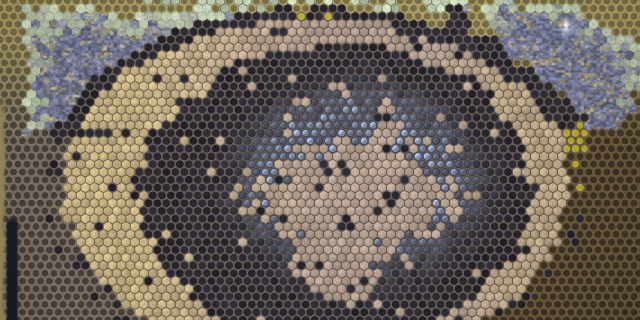
This pattern is drawn by a WebGL 2 fragment shader. Its source:

```glsl
#version 300 es
precision highp float;

#define PITCH 0.0281
#define HOLE_RADIUS 0.42
#define STRAY_HOLES 0.045
#define STRAY_CAPS 0.03
#define WOBBLE 0.09
#define TAN_WARM vec3(0.79, 0.71, 0.53)
#define TAN_COOL vec3(0.69, 0.61, 0.55)
#define LARVA_BLUE vec3(0.50, 0.55, 0.64)
#define HONEY_BLUE vec3(0.47, 0.49, 0.61)
#define HONEY_WHITE vec3(0.84, 0.90, 0.77)
#define DARK_RIM vec3(0.39, 0.35, 0.34)
#define DARK_HOLE vec3(0.16, 0.15, 0.18)

uniform vec2 u_resolution;
out vec4 fragColor;

float hash(vec2 p) {
    vec3 q = fract(vec3(p.xyx) * 0.1031);
    q += dot(q, q.yzx + 33.33);
    return fract((q.x + q.y) * q.z);
}

float noise(vec2 p) {
    vec2 i = floor(p), f = fract(p);
    f = f * f * (3.0 - 2.0 * f);
    return mix(mix(hash(i), hash(i + vec2(1, 0)), f.x),
               mix(hash(i + vec2(0, 1)), hash(i + vec2(1, 1)), f.x), f.y);
}

// Scaled distance to an oval with different upper and lower radii; 1 is its edge
float oval(vec2 p, vec2 centre, float rx, float up, float down) {
    vec2 d = p - centre;
    return length(d / vec2(rx, d.y > 0.0 ? up : down));
}

// Offset from the nearest centre of a hexagonal grid of unit pitch
vec2 hexOffset(vec2 p) {
    vec2 period = vec2(1.0, sqrt(3.0));
    vec2 a = mod(p, period) - 0.5 * period;
    vec2 b = mod(p - 0.5 * period, period) - 0.5 * period;
    return dot(a, a) < dot(b, b) ? a : b;
}

void main() {
    vec2 p = gl_FragCoord.xy / u_resolution * vec2(2.0, 1.0);
    vec2 cell = hexOffset(p / PITCH);
    vec2 c = p - cell * PITCH;
    vec2 id = floor((c / PITCH) * vec2(2.0, 1.1547) + 0.5);
    float pick = hash(id + 7.0), tint = hash(id + 91.0);
    float wob = (noise(c * 14.0) - 0.5) * WOBBLE + (tint - 0.5) * 0.04;

    // Nested zones of the comb
    float outer = oval(c, vec2(0.982, 0.44), 0.79, 0.495, 0.60) + wob * 0.4;
    float inner = oval(c, vec2(1.042, 0.414), 0.607, 0.448, 0.495);
    inner = max(inner, 1.0 + 2.0 * dot(c - vec2(0.5, 0.605), vec2(-0.63, 0.777))) + wob * 0.6;
    float nursery = oval(c, vec2(1.12, 0.42), 0.44, 0.36, 0.36) + wob;
    float core = min(oval(c, vec2(1.10, 0.37), 0.31, 0.18, 0.14),
                     oval(c, vec2(1.06, 0.22), 0.15, 0.18, 0.15));
    core = min(core, 0.3 + oval(c, vec2(1.21, 0.58), 0.06, 0.14, 0.14));
    core += wob * 2.5 + (pick - 0.5) * 0.5;

    // Open outer comb
    float high = smoothstep(0.5, 0.95, c.y);
    float radius = 0.37;
    vec3 wax = mix(vec3(0.50, 0.45, 0.41), vec3(0.42, 0.35, 0.24), smoothstep(0.3, 1.7, c.x));
    wax = mix(wax, vec3(0.66, 0.61, 0.39), high);
    vec3 hole = wax * mix(0.57, 0.70, high);
    float open = 1.0, larva = 0.0, honey = 0.0;

    // Sealed honey in the upper corners
    float slope = dot(c - vec2(1.56, 0.87), vec2(0.656, 0.755));
    float leftRim = min(c.x - 0.08, 0.965 - c.y);
    float rightRim = min(0.99 - c.y, (1.0 - c.y - (c.x - 1.77) * 0.65) * 0.84);
    rightRim = min(rightRim, min(2.01 - c.x, (c.x - 1.33) * 0.4));
    bool left = c.x < 0.75;
    float rim = (left ? leftRim : rightRim) + wob * 0.5;
    float foot = left ? c.y - 0.60 : min(slope, c.y - 0.59 - 1.5 * max(c.x - 1.91, 0.0));
    if (outer > 1.07 && rim > 0.0 && foot + wob > 0.0) {
        honey = 1.0;
        open = 0.0;
        float grain = noise(p * vec2(55.0, 90.0)) * 0.7 + noise(p * 170.0) * 0.3;
        wax = mix(HONEY_BLUE, vec3(0.66, 0.62, 0.53), smoothstep(0.45, 0.8, grain));
        wax *= 0.72 + 0.5 * noise(p * vec2(100.0, 130.0) + 9.0);
        float pale = 1.0 - smoothstep(0.015, 0.065, rim + (tint - 0.5) * 0.07);
        wax = mix(wax, HONEY_WHITE * (0.8 + 0.25 * tint), pale);
    } else if (c.y > 0.955 && c.x > 0.45 && c.x < 1.42 && pick > 0.4) {
        wax = HONEY_WHITE * (0.75 + 0.25 * tint);
        open = 0.0;
    }

    // Dark collar, sealed ring, open ring, larvae and sealed core
    bool collar = outer < 1.0 || (outer < 1.075 && (c.y > 0.58 || pick < 0.25));
    collar = collar || (c.x > 1.4 && c.y > 0.62 && slope < 0.0 && pick > 0.08);
    bool sealed = outer < 1.0 && inner > 1.0;
    bool slit = abs(c.y - 0.594) < 0.012 && c.x < 0.48 && tint > 0.25;
    if (collar) {
        wax = DARK_RIM;
        hole = DARK_HOLE * (0.8 + 0.4 * tint);
        radius = HOLE_RADIUS;
        open = 1.0;
    }
    if (inner < 1.0) {
        larva = (1.0 - smoothstep(0.5, 1.08, nursery)) * (0.45 + 0.75 * tint);
        larva *= mix(0.7, 1.0, smoothstep(0.2, 0.4, c.y));
        wax = mix(DARK_RIM, vec3(0.33, 0.33, 0.36), larva);
        sealed = core < 1.0 || pick < STRAY_CAPS + 0.1 * larva;
    }
    bool capped = sealed && !slit && hash(id + 53.0) > STRAY_HOLES;
    if (capped) {
        float cool = smoothstep(0.35, 1.0, c.x) * (1.0 - 0.5 * smoothstep(1.35, 1.65, c.x));
        wax = mix(TAN_WARM, TAN_COOL, cool) * (0.90 + 0.17 * tint);
        open = larva = 0.0;
    } else if (sealed) larva = 0.0;

    // Pollen stores beside the ring
    float pollen = 1.0 - smoothstep(0.4, 1.1, length((c - vec2(1.79, 0.53)) / vec2(0.08, 0.13)));
    pollen = max(pollen, 0.25 * step(abs(c.y - 0.935), 0.03) * step(abs(c.x - 1.02), 0.18));
    if (outer > 1.0 && pick < pollen * 0.75) {
        hole = vec3(0.72, 0.66, 0.20);
        open = 1.0;
    }

    // Cell walls, domed caps, mouths and curled larvae
    float aa = 1.0 / (PITCH * u_resolution.y);
    vec2 a = abs(cell);
    float hex = max(a.x, a.x * 0.5 + a.y * 0.866);
    float r = length(cell);
    float wall = smoothstep(0.5 - 1.1 * aa, 0.5, hex);
    vec3 col = wax * (1.0 - wall * (1.0 - open) * mix(0.38, 0.12, honey));
    if (capped) col *= 1.03 - 0.25 * r * r + 0.12 * (cell.y - cell.x);
    float mouth = 1.0 - smoothstep(radius - 0.5 * aa, radius + 0.5 * aa, r);
    col = mix(col, hole, mouth * open);
    float curl = 1.0 - smoothstep(0.30, 0.45, r);
    vec3 body = LARVA_BLUE * (0.95 + 0.45 * smoothstep(-0.2, 0.4, cell.y - cell.x));
    col = mix(col, body, clamp(curl * larva, 0.0, 1.0));
    col *= 0.93 + 0.14 * noise(p * 190.0);

    // Wooden edge, shadow gap and soft light
    float edge = 1.0 - smoothstep(0.012, 0.026, p.x + 0.01 * noise(p * 20.0));
    col = mix(col, vec3(0.62, 0.55, 0.36), edge * (1.0 - smoothstep(0.62, 0.72, p.y)));
    float gap = smoothstep(0.018, 0.025, p.x) * (1.0 - smoothstep(0.05, 0.06, p.x));
    col = mix(col, vec3(0.09, 0.11, 0.15), gap * (1.0 - smoothstep(0.30, 0.33, p.y)));
    vec2 glint = (p - vec2(1.77, 0.915)) * vec2(60.0, 40.0);
    col += 0.3 * exp(-dot(glint, glint));
    vec2 away = p - vec2(1.0, 0.55);
    fragColor = vec4(col * (1.03 - 0.11 * dot(away, away)), 1.0);
}
```
